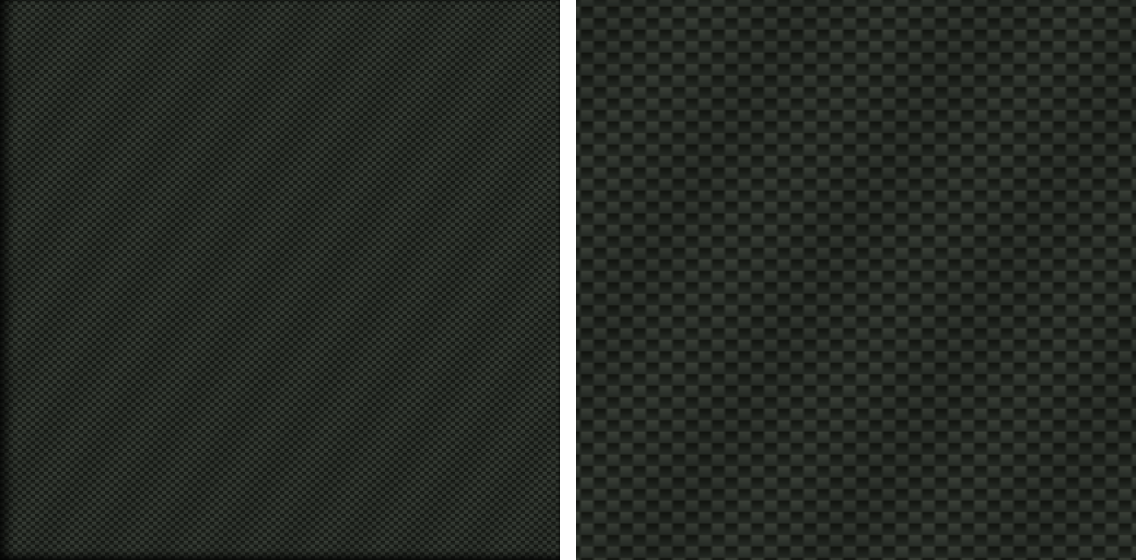
Left: the whole. Right: its middle third, enlarged.
Give the GLSL for this texture, as a WebGL 2 fragment shader.

```glsl
#version 300 es
precision highp float;
// Dark woven carbon cloth: a fine, soft checker of shaded threads,
// crossed by faint slanted sheen bands and darkened along the borders.
// The checker is a product of two softened square waves.
#define REPEATS vec2(64.0, 73.143)  // checker periods across and up
#define SOFTNESS 0.13               // least edge width, in periods
#define BANDS 9.0                   // sheen bands across
#define BAND_SLANT 0.62             // sideways shift per unit of height
#define BAND_STRENGTH 0.05
#define GRAIN 0.04                  // brightness spread between threads
#define EDGE_LEFT 0.032
#define EDGE_BOTTOM 0.020
#define EDGE_OTHER 0.006

uniform vec2 u_resolution;
out vec4 outColor;

const float TAU = 6.2831853;
const vec3 THREAD_TOP = vec3(0.218, 0.239, 0.208);
const vec3 THREAD_BASE = vec3(0.157, 0.177, 0.157);
const vec3 GAP_TOP = vec3(0.070, 0.080, 0.062);
const vec3 GAP_BASE = vec3(0.130, 0.149, 0.128);

float hash(vec2 p) {
    p = fract(p * vec2(0.1031, 0.1137));
    p += dot(p, p.yx + 33.33);
    return fract((p.x + p.y) * p.x * 17.0);
}

// Square wave from -1 to 1 with edges as wide as given, in periods
vec2 squareWave(vec2 phase, vec2 width) {
    vec2 triangle = 1.0 - abs(fract(phase + 0.25) * 4.0 - 2.0);
    return clamp(triangle / (2.0 * width), -1.0, 1.0);
}

// Darkening towards the borders, strongest at the left and the bottom
float borderShade(vec2 uv) {
    float left = smoothstep(-0.5 * EDGE_LEFT, EDGE_LEFT, uv.x);
    float bottom = smoothstep(-0.5 * EDGE_BOTTOM, EDGE_BOTTOM, uv.y);
    vec2 other = smoothstep(vec2(-EDGE_OTHER), vec2(EDGE_OTHER), 1.0 - uv);
    return left * bottom * other.x * other.y;
}

void main() {
    vec2 uv = gl_FragCoord.xy / u_resolution;

    // Checker of raised threads and sunken gaps
    vec2 phase = uv * REPEATS;
    vec2 edgeWidth = max(REPEATS / u_resolution, vec2(SOFTNESS));
    vec2 wave = squareWave(phase, edgeWidth);
    float raised = 0.5 + 0.5 * wave.x * wave.y;

    // Vertical shading inside each cell
    vec2 cell = phase * 2.0;
    float height = smoothstep(0.0, 1.0, fract(cell.y));
    vec3 thread = mix(THREAD_BASE, THREAD_TOP, height);
    vec3 gap = mix(GAP_BASE, GAP_TOP, height);
    vec3 color = mix(gap, thread, raised);

    // Slight differences between threads, and the slanted sheen
    color *= 1.0 + GRAIN * (hash(floor(cell)) - 0.5);
    float sheen = cos(TAU * BANDS * (uv.x - BAND_SLANT * uv.y));
    color *= 1.0 + BAND_STRENGTH * sheen;

    outColor = vec4(color * borderShade(uv), 1.0);
}
```
